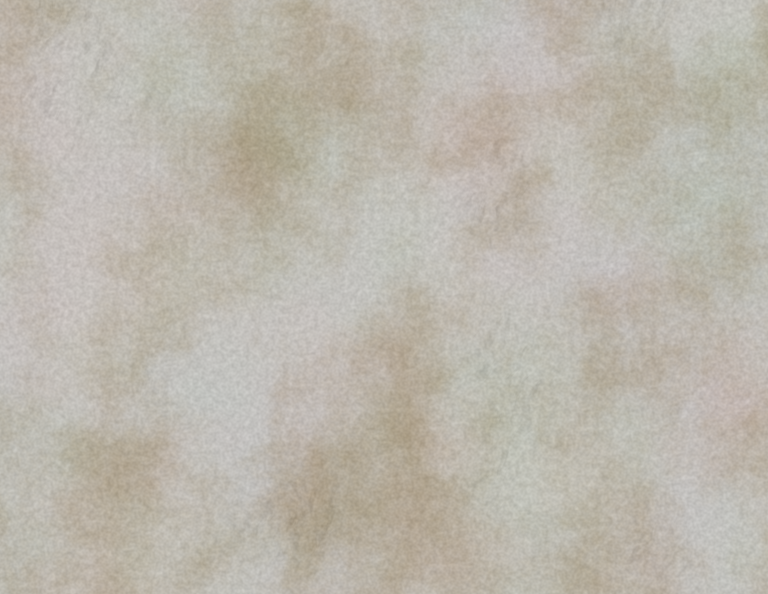
Reproduce this texture procedurally as a Shadertoy shader.

```glsl
const vec3 PALE = vec3(0.768, 0.760, 0.743);
const vec3 STAIN = vec3(0.660, 0.610, 0.510);
const vec3 ROSE_SHIFT = vec3(0.024, -0.014, 0.003);
const vec3 COOL_SHIFT = vec3(-0.018, 0.000, 0.018);
const vec2 CLOUD_SCALE = vec2(3.6, 2.9);   // patches per canvas height
const vec2 STAIN_RANGE = vec2(-0.50, 1.08);
const float MOTTLE_SCALE = 12.0;
const float MOTTLE_AMOUNT = 0.24;
const float BRUSH_AMOUNT = 0.14;
const float SCRATCH_AMOUNT = 0.075;
const float GRAIN_SCALE = 95.0;
const float GRAIN_AMOUNT = 0.046;
const float FIBER_AMOUNT = 0.016;
const float SPECK_CELLS = 9.0;
const float SPECK_SHARE = 0.10;
const float SPECK_LIGHT = 0.035;

uint scramble(uint n) {
    n = (n ^ (n >> 16)) * 0x7feb352du;
    n = (n ^ (n >> 15)) * 0x846ca68bu;
    return n ^ (n >> 16);
}

vec2 hash2(vec2 cell) {
    ivec2 c = ivec2(cell);
    uint h = scramble(uint(c.x) + scramble(uint(c.y)));
    return vec2(h & 0xffffu, h >> 16) / 65535.0;
}

vec2 gradientAt(vec2 cell) {
    float angle = 6.28319 * hash2(cell).x;
    return vec2(cos(angle), sin(angle));
}

float gradientNoise(vec2 p) {
    vec2 i = floor(p), f = p - i;
    vec2 u = f * f * f * (f * (f * 6.0 - 15.0) + 10.0);
    float a = dot(gradientAt(i), f);
    float b = dot(gradientAt(i + vec2(1, 0)), f - vec2(1, 0));
    float c = dot(gradientAt(i + vec2(0, 1)), f - vec2(0, 1));
    float d = dot(gradientAt(i + vec2(1, 1)), f - vec2(1, 1));
    return mix(mix(a, b, u.x), mix(c, d, u.x), u.y);
}

float fbm(vec2 p, int octaves, float gain) {
    const mat2 TURN = mat2(0.8, 0.6, -0.6, 0.8);
    float sum = 0.0, weight = 1.0;
    for (int i = 0; i < octaves; i++) {
        sum += weight * gradientNoise(p);
        p = TURN * p * 2.03 + 17.3;
        weight *= gain;
    }
    return sum;
}

// Sparse pale flecks, one candidate per cell
float specks(vec2 p) {
    vec2 cell = floor(p * SPECK_CELLS);
    vec2 spot = hash2(cell + 70.0);
    float present = step(hash2(cell + 140.0).x, SPECK_SHARE);
    vec2 offset = fract(p * SPECK_CELLS) - mix(vec2(0.2), vec2(0.8), spot);
    float radius = mix(0.03, 0.08, hash2(cell + 210.0).y);
    return present * (1.0 - smoothstep(0.3 * radius, radius, length(offset)));
}

void mainImage(out vec4 fragColor, in vec2 fragCoord) {
    vec2 p = fragCoord / iResolution.y;

    // Broad stains with ragged borders
    vec2 warp = vec2(fbm(p * 8.0 + 31.0, 4, 0.6), fbm(p * 8.0 + 53.0, 4, 0.6));
    float cloud = fbm((p + 0.04 * warp) * CLOUD_SCALE + 9.1, 4, 0.5);
    float mottle = fbm(p * vec2(1.0, 1.25) * MOTTLE_SCALE + 90.0, 5, 0.72);
    float brush = fbm(p * vec2(15.0, 2.8) + 120.0, 3, 0.6);
    float density = cloud + MOTTLE_AMOUNT * mottle + BRUSH_AMOUNT * brush;
    float stain = smoothstep(STAIN_RANGE.x, STAIN_RANGE.y, density);
    vec3 color = mix(PALE, STAIN, stain);

    // Slow drift from rose to cool green and grey
    float rose = fbm(p * 2.9 + 200.0, 4, 0.5);
    float cool = fbm(p * 2.3 + 260.0, 3, 0.5);
    color += ROSE_SHIFT * rose + COOL_SHIFT * cool * (1.0 - stain);

    // Slanted scratches in a few patches
    vec2 slanted = mat2(0.91, 0.42, -0.42, 0.91) * (p + 0.02 * warp);
    float scratch = fbm(slanted * vec2(55.0, 17.0), 3, 0.6);
    float patchMask = smoothstep(0.12, 0.45, gradientNoise(p * 4.2 + 310.0));
    color -= SCRATCH_AMOUNT * patchMask * max(scratch, 0.0);

    // Fine grain and faint crossed fibers
    float grain = fbm(p * GRAIN_SCALE + 400.0, 2, 1.0);
    float fibers = gradientNoise(p * vec2(150.0, 45.0) + 3.0 * warp + 500.0)
                 + gradientNoise(p * vec2(45.0, 150.0) + 3.0 * warp + 600.0);
    color += GRAIN_AMOUNT * grain + FIBER_AMOUNT * fibers;
    color += SPECK_LIGHT * specks(p);

    fragColor = vec4(color, 1.0);
}
```
